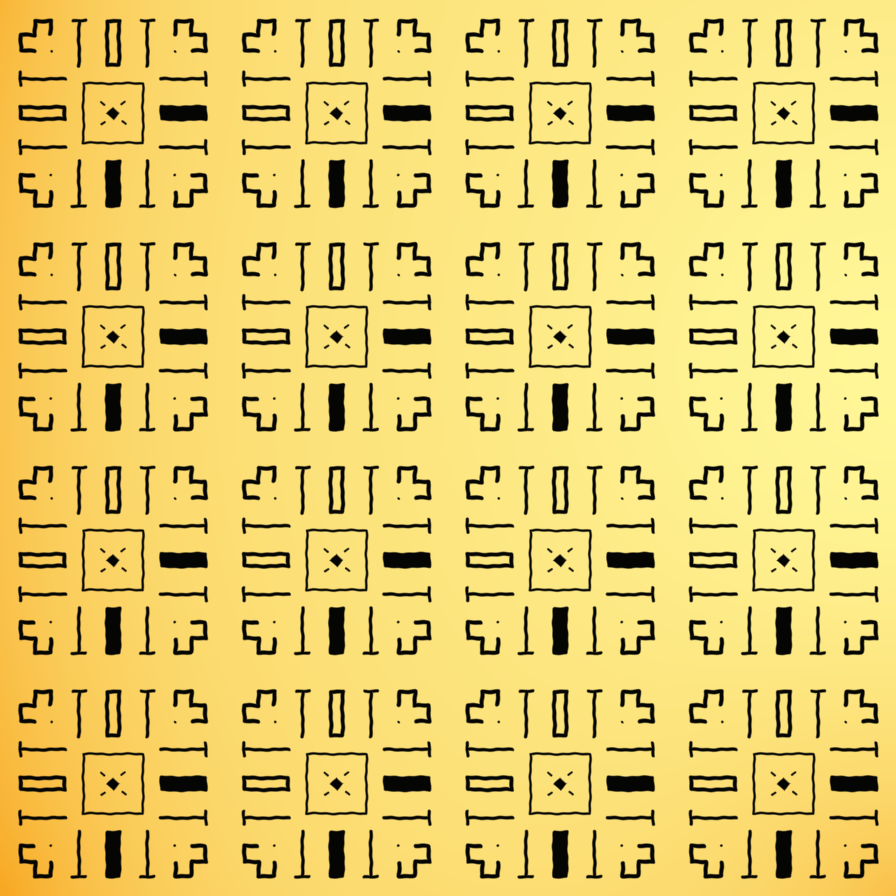
Give the GLSL for this pattern, as a Shadertoy shader.

```glsl
// Four by four grid of inked geometric emblems on a warm yellow wash.
// Each emblem is folded into one octant and drawn with distance functions;
// layered sines bend the strokes a little so they look hand inked.

float segment(vec2 p, vec2 a, vec2 b) {
    vec2 ab = b - a;
    return length(p - a - ab * clamp(dot(p - a, ab) / dot(ab, ab), 0.0, 1.0));
}

float box(vec2 p, vec2 halfSize) {
    vec2 d = abs(p) - halfSize;
    return length(max(d, 0.0)) + min(max(d.x, d.y), 0.0);
}

vec2 handWobble(vec2 p) {
    return 0.35 * sin(p.yx * 0.21 + vec2(0.4, 2.1))
         + 0.22 * sin(p.yx * 0.57 + p * 0.13 + vec2(1.7, 0.3));
}

// Signed distance to the ink; q is centred on the emblem, y up.
float emblem(vec2 q) {
    // Centre: thin frame, diamond and four diagonal ticks
    float ink = abs(box(q, vec2(25.5))) - 1.0;
    vec2 a = abs(q);
    ink = min(ink, (a.x + a.y - 5.6) * 0.707);
    ink = min(ink, segment(a, vec2(7.5, 7.3), vec2(10.2, 9.6)) - 0.8);

    // Fold to one octant: x is the larger offset, y the smaller
    vec2 f = vec2(max(a.x, a.y), min(a.x, a.y));

    // Bars: solid on the right and bottom, hollow on the left and top
    bool solid = a.x > a.y ? q.x > 0.0 : q.y < 0.0;
    float bar = box(f - vec2(60.4, 0.0), vec2(18.7, 5.0));
    ink = min(ink, (solid ? bar : abs(bar)) - 1.65);

    // T strokes beside each bar
    ink = min(ink, segment(f, vec2(40.8, 29.3), vec2(79.5, 29.3)) - 1.4);
    ink = min(ink, segment(f, vec2(79.5, 23.8), vec2(79.5, 34.8)) - 1.3);

    // Stepped corner hook with its dot
    float hook = segment(f, vec2(68.0, 53.5), vec2(79.0, 53.5));
    hook = min(hook, segment(f, vec2(79.0, 53.5), vec2(79.0, 67.0)));
    hook = min(hook, segment(f, vec2(79.0, 67.0), vec2(67.0, 67.0)));
    ink = min(ink, hook - 1.75);
    return min(ink, length(f - 53.0) - 1.0);
}

float cornerGlow(vec2 uv, vec2 corner, float falloff) {
    return exp(-falloff * distance(uv, corner));
}

vec3 wash(vec2 uv) {
    // Pale light at the right, amber along the left and in the corners
    vec2 toLight = uv - vec2(1.0, 0.56);
    vec3 yellow = mix(vec3(0.99, 0.90, 0.50), vec3(1.0, 0.97, 0.60),
                      exp(-6.0 * dot(toLight, toLight)));
    float amber = 0.50 * exp(-7.0 * uv.x)
                + 0.45 * cornerGlow(uv, vec2(0.0, 0.0), 5.0)
                + 0.28 * cornerGlow(uv, vec2(0.0, 1.0), 5.0)
                + 0.55 * cornerGlow(uv, vec2(1.0, 0.0), 6.5)
                + 0.08 * exp(-8.0 * uv.y);
    return mix(yellow, vec3(0.97, 0.66, 0.14), min(amber, 1.0));
}

void mainImage(out vec4 fragColor, in vec2 fragCoord) {
    // The canvas is 768 units high, one emblem every 191.6 units
    vec2 p = fragCoord / iResolution.y * 768.0;
    float period = 191.6;
    vec2 q = mod(p - vec2(97.0, 96.2) + 0.5 * period, period) - 0.5 * period;

    float d = emblem(q + handWobble(q));
    float soft = max(0.9, 0.7 * 768.0 / iResolution.y);
    float ink = 1.0 - smoothstep(-soft, soft, d);

    vec3 color = mix(wash(fragCoord / iResolution.xy), vec3(0.02, 0.02, 0.01), ink);
    fragColor = vec4(color, 1.0);
}
```
